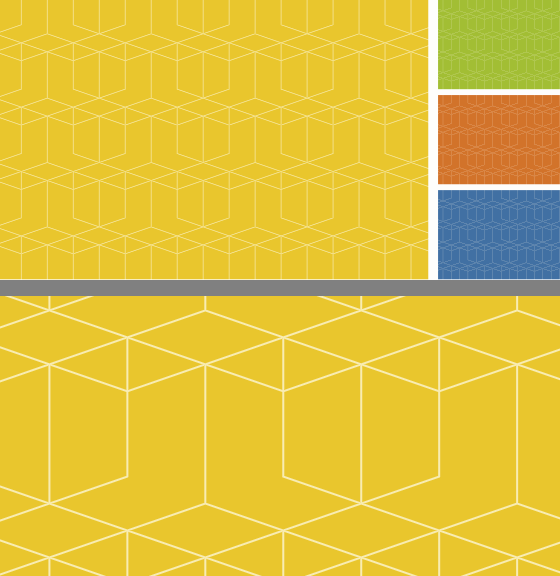
Top: the whole. Bottom: its middle third, enlarged.
This pattern is drawn by a WebGL 2 fragment shader. Its source:

```glsl
#version 300 es
precision highp float;
// Fine-line lattice of zigzags and open hexagons on one large panel and three small swatches.

uniform vec2 u_resolution;
out vec4 outColor;

// Lengths are in canvas heights, with y measured downwards from the top.
const vec3 PAPER = vec3(0.995, 0.995, 0.99);
const vec3 YELLOW = vec3(0.914, 0.776, 0.176);
const vec3 GREEN = vec3(0.635, 0.745, 0.205);
const vec3 ORANGE = vec3(0.825, 0.450, 0.165);
const vec3 BLUE = vec3(0.255, 0.440, 0.640);
const vec3 LINE_COLOR = vec3(1.0, 0.99, 0.92);

const float COLUMN = 0.0928;         // spacing of the vertical lines
const float RISE = 0.0321;           // height change of a slope per column
const float ROW = 0.2299;            // vertical repeat
const vec2 FIRST_JOINT = vec2(0.3543, 0.1206);
const float LINE_WIDTH = 0.0024;
const float LINE_OPACITY = 0.7;

const vec2 MAIN_SIZE = vec2(1.5295, 0.9975);
const vec2 SWATCH_SIZE = vec2(0.436, 0.3185);
const float SWATCH_LEFT = 1.5645;
const float SWATCH_PITCH = 0.3395;
const float SWATCH_SCALE = 0.32;
const vec2 SWATCH_SHIFT = vec2(0.072, 0.0);

// Distance to a segment whose ends are given in columns and rises.
float segment(vec2 p, vec2 a, vec2 b) {
    vec2 unit = vec2(COLUMN, RISE);
    vec2 ap = (p - a) * unit;
    vec2 ab = (b - a) * unit;
    return length(ap - ab * clamp(dot(ap, ab) / dot(ab, ab), 0.0, 1.0));
}

// Distance to the nearest line of the lattice.
float lattice(vec2 p) {
    vec2 cell = (p - FIRST_JOINT) / vec2(COLUMN, RISE);
    // Mirror each four-column repeat and wrap the rows
    float x = abs(mod(cell.x + 2.0, 4.0) - 2.0);
    float y = mod(cell.y + 1.5, ROW / RISE) - 1.5;
    vec2 q = vec2(x, y);

    // Crossing zigzags
    float d = segment(q, vec2(0.0, 0.0), vec2(2.0, 2.0));
    d = min(d, segment(q, vec2(0.0, 2.0), vec2(2.0, 0.0)));
    // Short zigzag below them
    d = min(d, segment(q, vec2(0.0, 2.0), vec2(1.0, 3.0)));
    d = min(d, segment(q, vec2(1.0, 3.0), vec2(2.0, 2.0)));
    // Lower side of the hexagon
    d = min(d, segment(q, vec2(0.0, 0.0), vec2(1.0, -1.0)));

    // Verticals, interrupted at alternate heights
    float column = floor(x + 0.5);
    float gapCenter = column == 1.0 ? 0.0 : 1.0;
    if (abs(y - gapCenter) >= 1.0) d = min(d, abs(x - column) * COLUMN);
    return d;
}

// Fraction of a pixel covered by a line, also for lines thinner than a pixel.
float lineCoverage(float d, float pixel) {
    float halfWidth = 0.5 * LINE_WIDTH;
    return clamp(0.5 + (halfWidth - d) / pixel, 0.0, 1.0)
         - clamp(0.5 - (halfWidth + d) / pixel, 0.0, 1.0);
}

float boxCoverage(vec2 p, vec2 size, float pixel) {
    vec2 inside = clamp(0.5 + min(p, size - p) / pixel, 0.0, 1.0);
    return inside.x * inside.y;
}

vec3 patterned(vec3 ground, vec2 p, float pixel) {
    return mix(ground, LINE_COLOR, LINE_OPACITY * lineCoverage(lattice(p), pixel));
}

void main() {
    float pixel = 1.0 / u_resolution.y;
    vec2 p = vec2(gl_FragCoord.x, u_resolution.y - gl_FragCoord.y) * pixel;

    // Large panel
    vec3 color = mix(PAPER, patterned(YELLOW, p, pixel), boxCoverage(p, MAIN_SIZE, pixel));

    // Swatches carry the same lattice at a smaller scale
    vec3 grounds[3] = vec3[3](GREEN, ORANGE, BLUE);
    for (int i = 0; i < 3; i++) {
        vec2 local = p - vec2(SWATCH_LEFT, float(i) * SWATCH_PITCH);
        vec2 scaled = local / SWATCH_SCALE - SWATCH_SHIFT;
        vec3 swatch = patterned(grounds[i], scaled, pixel / SWATCH_SCALE);
        color = mix(color, swatch, boxCoverage(local, SWATCH_SIZE, pixel));
    }
    outColor = vec4(color, 1.0);
}
```
